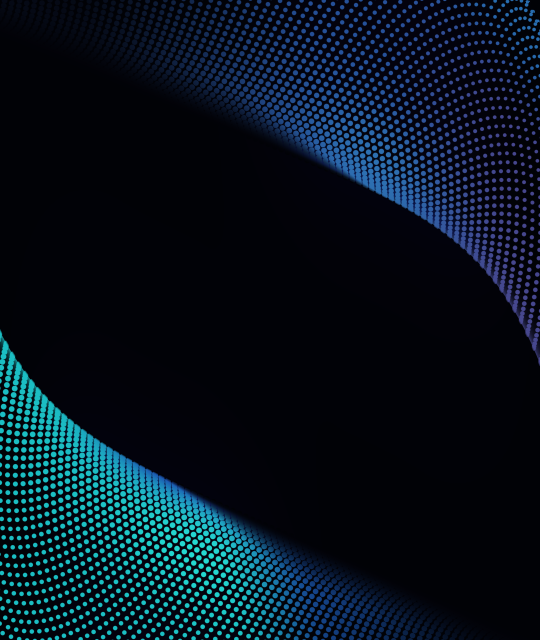
Give the GLSL for this background, as a WebGL 2 fragment shader.

```glsl
#version 300 es
precision highp float;

uniform vec2 u_resolution;
out vec4 fragColor;

// Edge of a sheet: a slanted line with an exponential rise near x = 0.
// shape holds base height, slope and rise.
float edgeHeight(float x, vec3 shape) {
  return shape.x - shape.y * x + shape.z * exp(-12.0 * x);
}

// Columns bend and fan out with depth below the edge.
float fanAt(float depth) { return 1.0 + depth * (1.1 + depth); }
float leanAt(float depth) { return depth * (0.6 * depth - 0.25); }

float columnAt(float x, float depth) {
  return (x - leanAt(depth)) / fanAt(depth);
}

vec2 sheetPoint(float column, float depth, vec3 shape) {
  return vec2(column * fanAt(depth) + leanAt(depth), edgeHeight(column, shape) - depth);
}

float depthAt(vec2 p, vec3 shape) {
  float depth = max(edgeHeight(p.x, shape) - p.y, 0.0);
  for (int i = 0; i < 12; i++) {
    float target = max(edgeHeight(columnAt(p.x, depth), shape) - p.y, 0.0);
    depth = mix(depth, target, 0.75);
  }
  return depth;
}

// Rows crowd together toward the edge and become even far from it.
float rowDepth(float row) {
  return sqrt(row * row * 0.000231 + 0.0169) - 0.13;
}

float dotCoverage(vec2 p, float depth, vec3 shape, float radius, float pixel) {
  float row = round(sqrt(depth * (depth + 0.26)) / 0.0152);
  float closest = 1.0;
  for (int j = -3; j <= 3; j++) {
    float d = rowDepth(max(row + float(j), 0.0));
    float column = round(columnAt(p.x, d) * 99.0);
    for (int i = -1; i <= 1; i++) {
      vec2 center = sheetPoint((column + float(i)) / 99.0, d, shape);
      closest = min(closest, length(p - center));
    }
  }
  return 1.0 - smoothstep(radius - pixel, radius + pixel, closest);
}

float spot(vec2 offset, float tightness) {
  return exp(-dot(offset, offset) * tightness);
}

vec3 tealTint(float x, float depth) {
  vec3 blue = vec3(0.09, 0.32, 0.64);
  vec3 teal = mix(vec3(0.10, 0.74, 0.74), vec3(0.14, 0.87, 0.80),
                  spot(vec2(x - 0.31, depth - 0.07), 70.0));
  vec3 tint = mix(teal, blue, smoothstep(0.31, 0.48, x - 0.25 * depth));
  return mix(tint, vec3(0.10, 0.30, 0.66), exp(-depth / 0.027) * smoothstep(0.06, 0.28, x));
}

vec3 violetTint(float x, float depth) {
  vec3 blue = vec3(0.14, 0.31, 0.58);
  vec3 violet = vec3(0.27, 0.27, 0.53);
  float violetAmount = (1.0 - smoothstep(0.03, 0.27, x)) * (1.0 - smoothstep(0.25, 0.50, depth));
  vec3 tint = mix(blue, violet, violetAmount);
  tint = mix(tint, vec3(0.15, 0.42, 0.66), smoothstep(0.35, 0.55, depth));
  return mix(tint, vec3(0.18, 0.47, 0.70), 0.8 * spot(vec2(x - 0.26, depth - 0.04), 90.0));
}

// One dotted sheet lying below its edge, with glow on both sides.
vec3 sheet(vec2 p, vec3 shape, bool isTeal, float pixel) {
  float inside = p.y - edgeHeight(p.x, shape);
  float glowSpan = smoothstep(0.0, 0.18, p.x) * (1.0 - smoothstep(0.30, 0.52, p.x));
  vec3 innerGlow = vec3(0.005, 0.003, 0.026) * exp(-max(inside, 0.0) / 0.10) * glowSpan;
  if (inside > 0.012) return innerGlow;

  float depth = depthAt(p, shape);
  float tangent = shape.y + 12.0 * shape.z * exp(-12.0 * p.x);
  float normalDepth = -inside * inversesqrt(1.0 + tangent * tangent);
  float radius = mix(0.0045, 0.0035, smoothstep(0.03, 0.28, depth));
  if (!isTeal) radius *= mix(0.80, 1.0, smoothstep(0.0, 0.40, p.x));
  vec3 tint = isTeal ? tealTint(p.x, depth) : violetTint(p.x, depth);

  // Soft edge and fading light toward the far end.
  float fadeWidth = 0.09 * smoothstep(0.24, 0.52, p.x);
  float edgeFade = smoothstep(-0.004, fadeWidth + 0.001, depth);
  edgeFade *= smoothstep(-0.002 - pixel, -0.001 + pixel, normalDepth);
  float farFade = isTeal ? smoothstep(0.36, 0.80, p.x) : smoothstep(0.30, 0.74, p.x);
  float light = edgeFade * (1.0 - 0.90 * farFade);

  // Blue haze, and a thin rim where the rows merge.
  float onSheet = smoothstep(-pixel, pixel + 0.3 * fadeWidth, normalDepth);
  vec3 glow = vec3(0.06, 0.13, 0.43) * exp(-depth / 0.025) * glowSpan;
  glow = max(glow, 0.8 * tint * light * exp(-max(normalDepth, 0.0) / 0.007)) * onSheet;
  float coverage = dotCoverage(p, depth, shape, radius, pixel);
  return mix(max(glow, innerGlow), max(tint * light, glow), coverage);
}

void main() {
  vec2 p = gl_FragCoord.xy / u_resolution.y;
  float pixel = 0.7 / u_resolution.y;
  vec2 turned = vec2(u_resolution.x / u_resolution.y, 1.0) - p;

  vec3 color = vec3(0.005, 0.006, 0.025);
  color += sheet(p, vec3(0.357, 0.43, 0.125), true, pixel);
  color += sheet(turned, vec3(0.394, 0.40, 0.1745), false, pixel);
  fragColor = vec4(color, 1.0);
}
```
